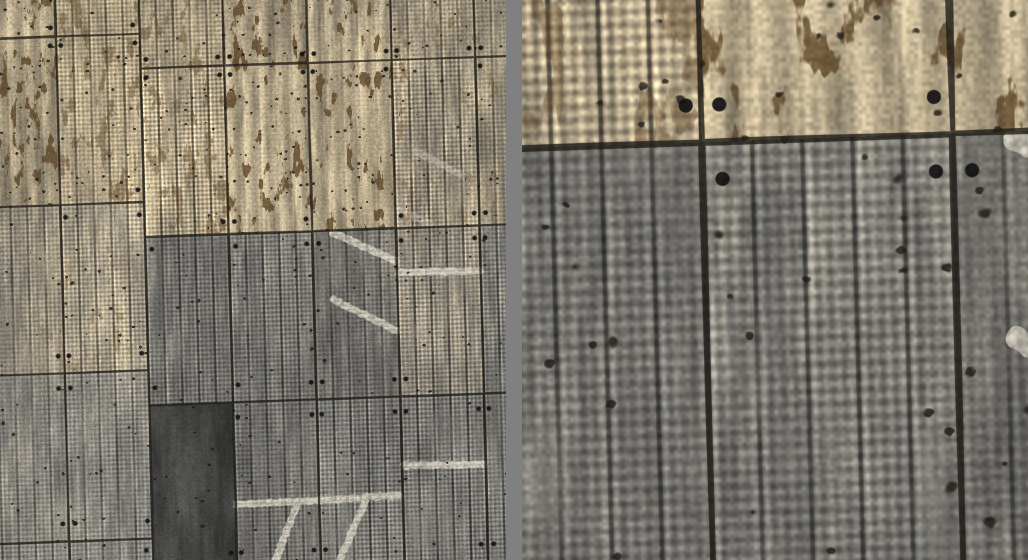
Left, the full canvas; right, a detail of the centre.
A Shadertoy shader for this texture:

```glsl
float hash(vec2 p) {
    return fract(sin(dot(p, vec2(127.1, 311.7))) * 43758.5453);
}

float noise(vec2 p) {
    vec2 i = floor(p), f = fract(p);
    f = f * f * (3.0 - 2.0 * f);
    return mix(mix(hash(i), hash(i + vec2(1, 0)), f.x),
               mix(hash(i + vec2(0, 1)), hash(i + vec2(1, 1)), f.x), f.y);
}

float fbm(vec2 p) {
    float sum = 0.0, gain = 0.5;
    for (int i = 0; i < 4; i++) {
        sum += gain * noise(p);
        p = p * 2.03 + 17.0;
        gain *= 0.5;
    }
    return sum / 0.9375;
}

float segmentDistance(vec2 p, vec2 a, vec2 b) {
    vec2 d = b - a;
    return length(p - a - d * clamp(dot(p - a, d) / dot(d, d), 0.0, 1.0));
}

// One irregular speck in some of the grid cells
float specks(vec2 p, float cells, float density, float radius) {
    vec2 g = p * cells, id = floor(g);
    vec2 centre = 0.3 + 0.4 * vec2(hash(id + 3.1), hash(id + 8.7));
    float d = length((fract(g) - centre) * vec2(1.0, 1.2)) + 0.15 * (noise(g * 5.0) - 0.5);
    float size = radius * (0.6 + 0.6 * hash(id + 5.3));
    return step(hash(id), density) * (1.0 - smoothstep(size - 0.08, size + 0.08, d));
}

void mainImage(out vec4 fragColor, in vec2 fragCoord) {
    vec2 p = fragCoord / iResolution.y;
    p.y = 1.0 - p.y;
    float px = 1.0 / iResolution.y;

    // Slightly turned panels; the two left columns sit higher
    vec2 size = vec2(0.1495, 0.3008);
    vec2 q = vec2(p.x - 0.026 * p.y - 0.0983, p.y + 0.035 * p.x);
    float col = floor(q.x / size.x);
    bool left = col < 0.5;
    q.y -= left ? 0.069 : 0.1315;
    vec2 id = vec2(col, floor(q.y / size.y));
    vec2 local = q - id * size;
    vec2 edge = min(local, size - local);
    float row = id.y, tint = hash(id + 2.3);

    // Panel kinds
    bool smoothPanel = col == 1.0 && row == 2.0;
    bool corrugated = row < 0.5 && (col == 2.0 || col == 3.0 || col == -1.0);
    float relief = smoothPanel ? 0.0 : corrugated ? 0.15 : 0.6 + 0.4 * tint;

    // Dusty tan above, weathered grey below
    float patches = fbm(p * vec2(9.0, 6.0));
    float streaks = fbm(q * vec2(110.0, 14.0));
    float warm = left ? 1.0 - 0.45 * max(row, 0.0) : 0.95 - 0.9 * max(row, 0.0);
    warm += col == 4.0 && row == 1.0 ? 0.35 : 0.0;
    warm -= col > 3.5 && row < 0.5 ? 0.25 : 0.0;
    warm = clamp(warm + 0.5 * (patches - 0.5) + 0.4 * (streaks - 0.5), 0.0, 1.0);
    vec3 grey = vec3(0.45, 0.445, 0.425) * (left ? 1.16 : 1.0);
    vec3 color = mix(grey, vec3(0.68, 0.625, 0.515), warm);
    if (smoothPanel) color = vec3(0.27, 0.27, 0.26) * (0.65 + 0.75 * patches);
    color *= 0.96 + 0.1 * tint;
    color *= 1.0 + 0.45 * (streaks - 0.5) + 0.25 * (patches - 0.5);

    // Raised studs, twenty across each panel
    vec2 stud = cos(6.2832 * local / size * vec2(20.0, 38.0));
    float wear = smoothstep(0.2, 0.6, fbm(q * vec2(30.0, 12.0) + 40.0));
    color *= 1.0 - relief * mix(0.4, 1.0, wear) * (0.13 * stud.x + 0.16 * stud.y);

    // Five ribs per panel, each with a dark groove and a lit side
    float rib = fract(local.x / size.x * 5.0);
    float groove = min(rib, 1.0 - rib) * size.x / 5.0;
    float grooveMask = 1.0 - smoothstep(0.0005, 0.0015 + px, groove);
    float lit = smoothstep(0.06, 0.12, rib) * (1.0 - smoothstep(0.12, 0.24, rib));
    color *= 1.0 + relief * (0.14 * lit - 0.45 * grooveMask * (0.5 + 0.5 * wear));
    if (corrugated) color *= 1.0 + 0.11 * sin(6.2832 * rib + 3.0 * (patches - 0.5));

    // Painted stripes: start and end, fainter near the top
    vec4 stripes[9] = vec4[9](
        vec4(0.745, 0.271, 0.823, 0.312), vec4(0.710, 0.375, 0.768, 0.399),
        vec4(0.595, 0.416, 0.707, 0.466), vec4(0.712, 0.487, 0.857, 0.484),
        vec4(0.595, 0.535, 0.708, 0.590), vec4(0.423, 0.901, 0.713, 0.885),
        vec4(0.722, 0.831, 0.863, 0.829), vec4(0.530, 0.901, 0.488, 1.01),
        vec4(0.655, 0.890, 0.602, 1.01));
    float paint = 0.0;
    for (int i = 0; i < 9; i++) {
        float d = segmentDistance(p, stripes[i].xy, stripes[i].zw) + 0.003 * (noise(p * 180.0) - 0.5);
        float cover = 1.0 - smoothstep(0.0065 - px, 0.0065 + px, d);
        paint = max(paint, cover * (stripes[i].y < 0.4 ? 0.45 : 0.9));
    }
    paint *= 0.7 + 0.3 * smoothstep(0.25, 0.5, noise(q * vec2(220.0, 160.0)));
    color = mix(color, vec3(0.80, 0.78, 0.72) * (1.0 - 0.06 * stud.y), paint);

    // Rust flakes, mostly on the dusty panels
    float rust = fbm(q * vec2(75.0, 32.0) + 9.0);
    float dusty = smoothstep(0.4, 0.9, warm) * (corrugated ? 1.0 : 0.55);
    color = mix(color, vec3(0.36, 0.27, 0.16), 0.8 * dusty * smoothstep(0.62, 0.70, rust));

    // Chips and pits
    float chips = specks(q, 85.0, 0.03 + 0.10 * dusty, 0.22);
    chips = max(chips, specks(q + 0.37, 45.0, 0.035, 0.13));
    color = mix(color, vec3(0.11, 0.10, 0.08), 0.8 * chips);

    // Bolts near the panel corners
    vec2 corner = id * 2.0 + step(size * 0.5, local);
    vec2 bolt = vec2(0.008 + 0.004 * hash(corner), 0.016 + 0.025 * hash(vec2(row, step(size.y * 0.5, local.y))));
    float boltMask = 1.0 - smoothstep(0.0042 - px, 0.0042 + px, length(edge - bolt));
    color = mix(color, vec3(0.07), 0.92 * boltMask * step(0.15, hash(corner + 6.1)));

    // Seams of uneven width
    float seamWidth = 0.0008 + 0.0016 * noise(q * 9.0 + id * 4.0);
    float seam = 1.0 - smoothstep(seamWidth - 0.5 * px, seamWidth + px, min(edge.x, edge.y));
    color = mix(color, vec3(0.13, 0.12, 0.10), 0.8 * seam);

    // Fine grit
    color *= 1.0 + 0.24 * (noise(p * 420.0) - 0.5);
    fragColor = vec4(clamp(color, 0.0, 1.0), 1.0);
}
```
